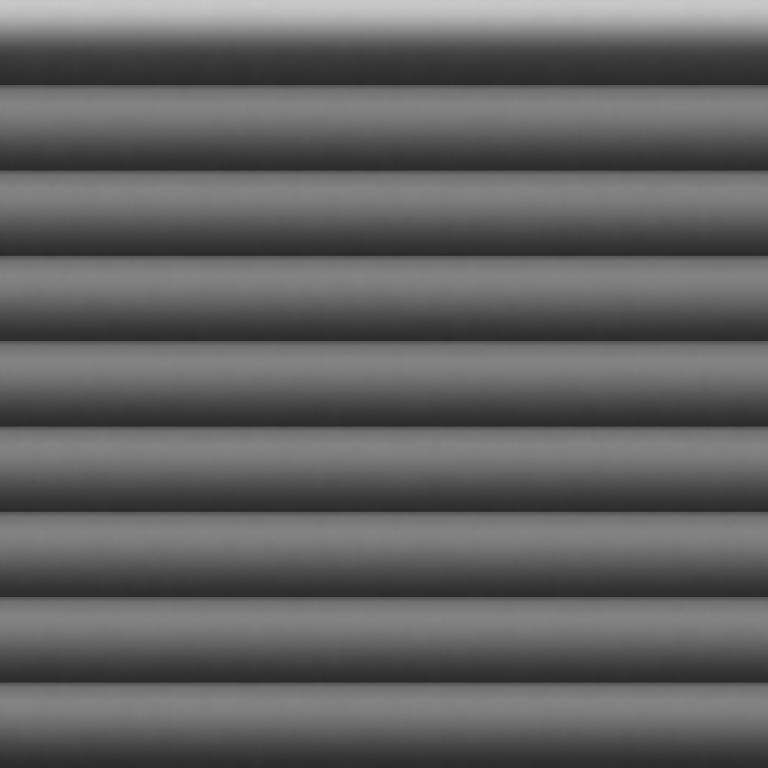
This pattern is drawn by a WebGL 1 fragment shader. Its source:

```glsl
precision highp float;

uniform vec2 u_resolution;

float hash(vec2 p) {
  return fract(sin(dot(p, vec2(127.1, 311.7))) * 43758.5453);
}

float valueNoise(vec2 p) {
  vec2 cell = floor(p);
  vec2 f = fract(p);
  f = f * f * (3.0 - 2.0 * f);
  return mix(mix(hash(cell), hash(cell + vec2(1.0, 0.0)), f.x),
             mix(hash(cell + vec2(0.0, 1.0)), hash(cell + vec2(1.0, 1.0)), f.x), f.y);
}

// Rounded slat: t runs from its upper edge (0) to its lower edge (1)
float slatShade(float t) {
  float shade = mix(0.34, 0.45, smoothstep(0.0, 0.07, t));
  shade += 0.065 * smoothstep(0.04, 0.25, t);
  return shade - 0.345 * smoothstep(0.2, 1.05, t);
}

// Brighter slat that catches the light at the top
float litSlatShade(float t) {
  return mix(0.78, 0.17, 0.72 * smoothstep(0.02, 0.68, t) + 0.28 * smoothstep(0.2, 1.05, t));
}

void main() {
  vec2 uv = gl_FragCoord.xy / u_resolution;
  float row = (1.0 - uv.y) * 9.0;
  float t = fract(row);
  float pixel = 9.0 / u_resolution.y;

  float shade = row < 1.0 ? litSlatShade(t) : slatShade(t);

  // Soften the seam into the slat below
  float seam = smoothstep(1.0 - pixel, 1.0 + pixel, t);
  shade = mix(shade, slatShade(0.0), seam * step(row, 8.5));

  // Faint mottling
  shade += 0.008 * (valueNoise(uv * vec2(60.0, 45.0)) - 0.5);
  shade += 0.006 * (valueNoise(uv * vec2(180.0, 140.0)) - 0.5);

  gl_FragColor = vec4(vec3(shade), 1.0);
}
```
